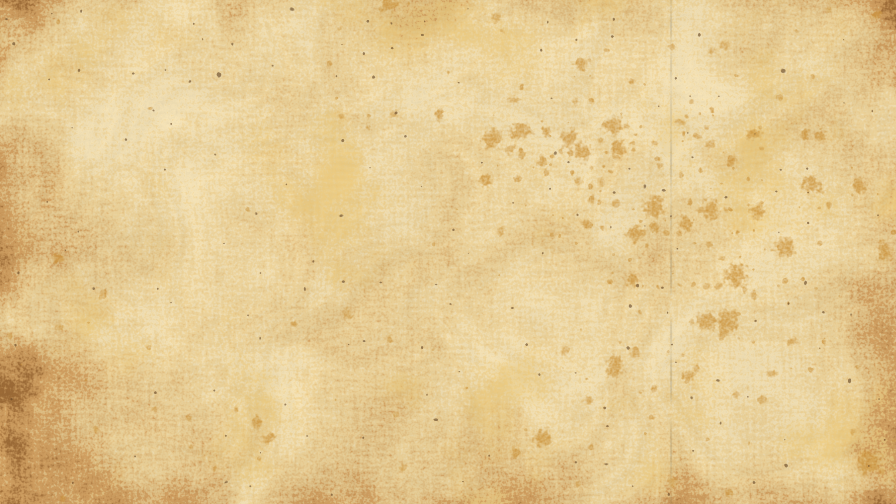
A WebGL 2 fragment shader for this texture:

```glsl
#version 300 es
precision highp float;
// Aged parchment: mottled cream paper, browned edges, foxing spots, fibres and specks.

#define MOTTLE_SCALE 3.2
#define MOTTLE_AMOUNT 0.75
#define GRAIN_SCALE 150.0
#define GRAIN_AMOUNT 0.42
#define WEAVE_AMOUNT 0.20
#define EDGE_AMOUNT 0.80
#define GOLD_AMOUNT 0.60
#define FOXING_OPACITY 0.68
#define SPECK_OPACITY 0.60
#define CREASE_X 0.749

uniform vec2 u_resolution;
out vec4 fragColor;

const vec3 PALE = vec3(0.945, 0.875, 0.705);
const vec3 CREAM = vec3(0.91, 0.81, 0.59);
const vec3 TAN = vec3(0.865, 0.735, 0.505);
const vec3 GOLD = vec3(0.90, 0.76, 0.44);
const vec3 BROWN = vec3(0.80, 0.61, 0.37);
const vec3 UMBER = vec3(0.60, 0.41, 0.21);
const vec3 RUST = vec3(0.79, 0.57, 0.23);
const vec3 INK = vec3(0.38, 0.26, 0.14);

vec3 hash3(vec2 cell) {
  vec3 h = fract(vec3(cell.xyx) * vec3(0.1031, 0.1030, 0.0973));
  h += dot(h, h.yxz + 33.33);
  return fract((h.xxy + h.yzz) * h.zyx);
}

float cornerSlope(vec2 cell, vec2 offset) {
  float angle = 6.2832 * hash3(cell).x;
  return dot(vec2(cos(angle), sin(angle)), offset);
}

float gradientNoise(vec2 p) {
  vec2 i = floor(p), f = fract(p);
  vec2 w = f * f * f * (f * (f * 6.0 - 15.0) + 10.0);
  vec2 e = vec2(1.0, 0.0);
  float low = mix(cornerSlope(i, f), cornerSlope(i + e, f - e), w.x);
  float high = mix(cornerSlope(i + e.yx, f - e.yx), cornerSlope(i + 1.0, f - 1.0), w.x);
  return mix(low, high, w.y);
}

float fbm(vec2 p) {
  float sum = 0.0, gain = 0.6;
  for (int k = 0; k < 5; k++) {
    sum += gain * gradientNoise(p);
    p = mat2(1.6, 1.2, -1.2, 1.6) * p + 17.3;
    gain *= 0.55;
  }
  return sum;
}

float glow(vec2 uv, vec2 centre, vec2 size) {
  vec2 d = (uv - centre) / size;
  return exp(-dot(d, d));
}

// Where foxing gathers: a dense patch right of centre, thinning to the right.
float foxingDensity(vec2 uv) {
  return 0.75 * glow(uv, vec2(0.66, 0.68), vec2(0.13, 0.16))
       + 0.35 * glow(uv, vec2(0.83, 0.50), vec2(0.15, 0.30));
}

// Ragged dots on a jittered grid; radii lean towards the small end.
float scatter(vec2 p, float cells, float base, float cluster, vec2 radii, float soft) {
  vec2 home = floor(p * cells);
  float aspect = u_resolution.x / u_resolution.y;
  float ragged = 0.9 * gradientNoise(p * 75.0) + 0.6 * gradientNoise(p * 160.0);
  float cover = 0.0;
  for (int k = 0; k < 9; k++) {
    vec2 cell = home + vec2(k % 3 - 1, k / 3 - 1);
    vec3 h = hash3(cell + cells), g = hash3(cell + 71.7);
    vec2 centre = (cell + 0.15 + 0.7 * h.xy) / cells;
    float chance = base + cluster * foxingDensity(centre / vec2(aspect, 1.0));
    float radius = mix(radii.x, radii.y, g.x * g.x);
    vec2 d = (p - centre) * vec2(0.8 + 0.5 * g.y, 0.8 + 0.5 * g.z);
    float rim = length(d) + radius * ragged;
    float blur = max(soft * radius, 0.7 / u_resolution.y);
    cover = max(cover, step(h.z, chance) * (1.0 - smoothstep(radius - blur, radius + blur, rim)));
  }
  return cover;
}

void main() {
  vec2 uv = gl_FragCoord.xy / u_resolution;
  vec2 p = gl_FragCoord.xy / u_resolution.y;

  // Broad mottling and crumpled relief
  vec2 warp = 0.25 * vec2(gradientNoise(p * 4.0), gradientNoise(p * 4.0 + 31.0));
  float mottle = fbm((p + warp) * MOTTLE_SCALE);
  float blotch = fbm(p * 7.0 + 50.0);
  float relief = fbm((p + warp) * 4.0 + 9.0) - fbm((p + warp + vec2(0.012, -0.012)) * 4.0 + 9.0);

  // Browning from the borders, strongest at the left
  float edge = 0.95 * exp(-uv.x / 0.075) + 0.75 * exp((uv.x - 1.0) / 0.04)
             + 0.65 * exp(-uv.y / 0.06) + 0.35 * exp((uv.y - 1.0) / 0.05);
  edge += 0.40 * glow(uv, vec2(0.03, 0.26), vec2(0.07, 0.13));
  edge *= 0.85 + 1.1 * blotch;

  // Fine grain and crossed fibres
  float grain = gradientNoise(p * GRAIN_SCALE) + 0.8 * gradientNoise(p * GRAIN_SCALE * 1.7 + 5.0);
  float weave = gradientNoise(p * vec2(22.0, 140.0)) + 0.8 * gradientNoise(p * vec2(140.0, 14.0) + 40.0);

  float age = 0.30 + MOTTLE_AMOUNT * mottle + 0.28 * blotch + EDGE_AMOUNT * edge;
  age += 0.22 * glow(uv, vec2(0.50, 0.12), vec2(0.22, 0.12));
  age -= 0.22 * glow(uv, vec2(0.20, 0.75), vec2(0.12, 0.25));
  age += GRAIN_AMOUNT * grain + WEAVE_AMOUNT * weave;

  vec3 colour = mix(PALE, CREAM, smoothstep(0.0, 0.42, age));
  colour = mix(colour, TAN, smoothstep(0.38, 0.75, age));
  colour = mix(colour, BROWN, smoothstep(0.70, 1.05, age));
  colour = mix(colour, UMBER, smoothstep(1.05, 1.7, age));

  // Golden stains, shading, and the vertical crease
  float stain = smoothstep(0.05, 0.42, fbm(p * 3.6 + 83.0) + 0.08 * grain);
  colour = mix(colour, GOLD, GOLD_AMOUNT * stain * (1.0 - smoothstep(0.7, 1.1, age)));
  colour *= 1.0 + 0.12 * relief + 0.035 * grain;
  float creaseGap = abs(uv.x - CREASE_X) * u_resolution.x / u_resolution.y;
  float crease = 1.0 - smoothstep(0.0005, 0.0035, creaseGap);
  colour *= 1.0 - 0.11 * crease * smoothstep(-0.25, 0.3, gradientNoise(vec2(3.0, p.y * 14.0)) + 0.1);

  // Foxing spots, then tiny dark specks
  float foxing = scatter(p, 21.0, 0.02, 0.85, vec2(0.004, 0.021), 0.45);
  foxing = max(foxing, 0.8 * scatter(p, 38.0, 0.03, 0.55, vec2(0.002, 0.008), 0.5));
  colour = mix(colour, RUST, FOXING_OPACITY * foxing * (0.85 + 0.4 * grain));
  colour = mix(colour, INK, SPECK_OPACITY * scatter(p, 17.0, 0.28, 0.0, vec2(0.0014, 0.0034), 0.3));

  fragColor = vec4(clamp(colour, 0.0, 1.0), 1.0);
}
```
